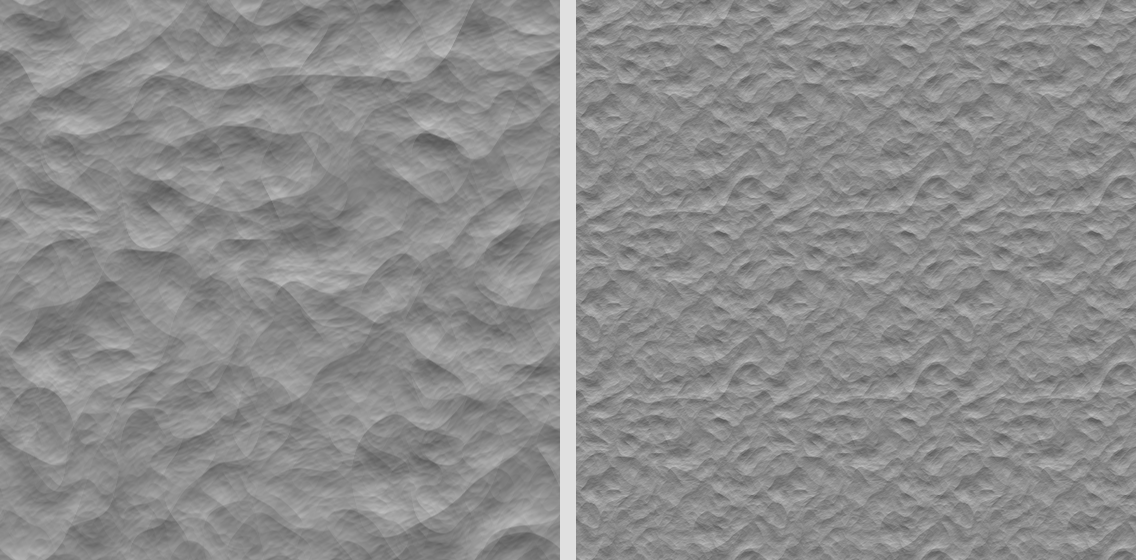
Left, the tile; right, the same tile 3 across and 3 down.
Reproduce this texture procedurally as a Shadertoy shader.

```glsl
const float MID_GRAY = 0.545;
const float CONTRAST = 1.12;
const float SAMPLE_STEP = 0.0016;   // half span of the slope estimate
const float WARP_BROAD = 0.035;
const float WARP_FINE = 0.007;
const float GRAIN = 0.017;
const int LAYERS = 6;
// Whole repeats across the canvas and slope strength of each fold layer
const float REPEATS[LAYERS] = float[](5.0, 6.0, 13.0, 17.0, 37.0, 47.0);
const float SLOPES[LAYERS] = float[](0.056, 0.045, 0.031, 0.022, 0.017, 0.012);
// Integer matrices keep every layer periodic
const mat2 TURNED = mat2(1.0, -1.0, 1.0, 1.0);
const mat2 SLANTED = mat2(1.0, -1.0, 0.0, 2.0);

uint hash(uvec3 v) {
    uint h = v.x * 1597334677u ^ v.y * 3812015801u ^ v.z * 2798796415u;
    h = (h ^ (h >> 16)) * 2146121005u;
    h = (h ^ (h >> 15)) * 2221713035u;
    return h ^ (h >> 16);
}

vec2 gradientAt(vec2 cell, float period, uint seed) {
    vec2 wrapped = mod(cell, period);
    uint h = hash(uvec3(uvec2(wrapped + 0.5), seed));
    float angle = float(h & 65535u) / 65536.0 * 6.2831853;
    return vec2(cos(angle), sin(angle));
}

// Gradient noise that wraps after a whole number of cells
float noise(vec2 p, float period, uint seed) {
    p += vec2(0.37, 0.71) * float(seed);
    vec2 cell = floor(p);
    vec2 f = p - cell;
    vec2 w = f * f * f * (f * (f * 6.0 - 15.0) + 10.0);
    vec2 e = vec2(0.0, 1.0);
    float a = dot(gradientAt(cell, period, seed), f);
    float b = dot(gradientAt(cell + e.yx, period, seed), f - e.yx);
    float c = dot(gradientAt(cell + e.xy, period, seed), f - e.xy);
    float d = dot(gradientAt(cell + e.yy, period, seed), f - e.yy);
    return mix(mix(a, b, w.x), mix(c, d, w.x), w.y);
}

vec2 warp(vec2 uv) {
    vec2 broad = vec2(noise(uv * 4.0, 4.0, 21u), noise(uv * 4.0, 4.0, 22u));
    vec2 fine = vec2(noise(uv * 15.0, 15.0, 23u), noise(uv * 15.0, 15.0, 24u));
    return uv + WARP_BROAD * broad + WARP_FINE * fine;
}

// Creased folds plus a fine slanted grain
float height(vec2 uv) {
    vec2 p = warp(uv);
    float h = 0.0;
    for (int i = 0; i < LAYERS; i++) {
        bool turned = i % 2 == 1;
        vec2 q = turned ? TURNED * p : p;
        float scale = REPEATS[i] * (turned ? 1.414 : 1.0);
        h += SLOPES[i] / scale * abs(noise(q * REPEATS[i], REPEATS[i], uint(i + 1)));
    }
    float repeats = 64.0;
    return h + GRAIN / (2.0 * repeats) * noise(SLANTED * p * repeats, repeats, 11u);
}

void mainImage(out vec4 fragColor, in vec2 fragCoord) {
    vec2 uv = fragCoord / iResolution.xy;
    // Light from straight ahead along y: shade follows the vertical slope
    vec2 offset = vec2(0.0, SAMPLE_STEP);
    float slope = (height(uv + offset) - height(uv - offset)) / (2.0 * SAMPLE_STEP);
    float shade = clamp(MID_GRAY + CONTRAST * slope, 0.0, 1.0);
    fragColor = vec4(vec3(shade), 1.0);
}
```
